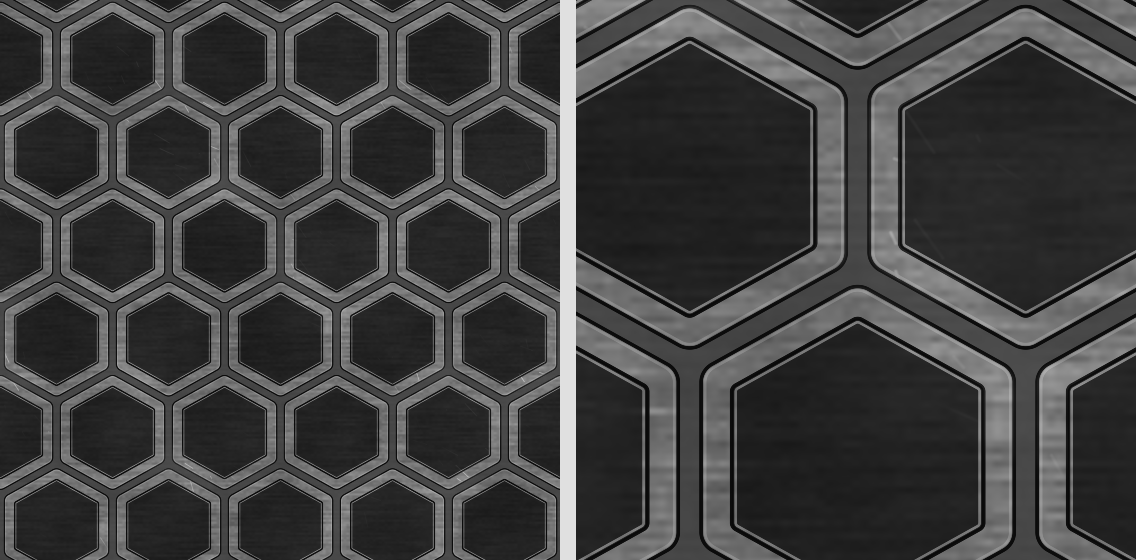
Left: the whole. Right: its middle third, enlarged.
This pattern is drawn by a WebGL 1 fragment shader. Its source:

```glsl
precision highp float;
// Seamless honeycomb of dark panels framed by brushed, scratched steel rings.

uniform vec2 u_resolution;

const float COLUMNS = 5.0;
const float ROWS = 6.0;
const float ROW_STEP = 0.8660254;             // row spacing of unit-wide hexagons
const vec2 GRID_SHIFT = vec2(0.505, 0.367);   // first centre, in columns and rows

const float GAP_TONE = 0.28;
const float RING_TONE = 0.465;
const float PANEL_TONE = 0.137;
const float GROOVE_TONE = 0.03;
const float GLINT_TONE = 0.60;

float hash(vec2 p, float seed) {
  vec3 q = fract(vec3(p.xyx + seed) * vec3(0.1031, 0.1030, 0.0973));
  q += dot(q, q.yzx + 33.33);
  return fract((q.x + q.y) * q.z);
}

// Value noise that wraps after a whole number of cells.
float wrapNoise(vec2 uv, vec2 cells, float seed) {
  vec2 g = uv * cells;
  vec2 i = floor(g);
  vec2 f = fract(g);
  f = f * f * (3.0 - 2.0 * f);
  vec2 a = mod(i, cells);
  vec2 b = mod(i + 1.0, cells);
  return mix(mix(hash(a, seed), hash(vec2(b.x, a.y), seed), f.x),
             mix(hash(vec2(a.x, b.y), seed), hash(b, seed), f.x), f.y);
}

// Layered cloudy stains, centred on zero.
float clouds(vec2 uv, float cells, float seed) {
  float sum = 0.0;
  float weight = 0.5;
  for (int i = 0; i < 5; i++) {
    sum += weight * (wrapNoise(uv, vec2(cells), seed) - 0.5);
    cells *= 2.0;
    weight *= 0.6;
    seed += 7.0;
  }
  return sum;
}

// Fine horizontal brushing, centred on zero.
float brushing(vec2 uv) {
  float fine = wrapNoise(uv, vec2(24.0, 256.0), 3.0);
  float broad = wrapNoise(uv, vec2(10.0, 110.0), 11.0);
  float grain = wrapNoise(uv, vec2(190.0, 256.0), 19.0);
  return 0.5 * fine + 0.2 * broad + 0.3 * grain - 0.5;
}

// Cellular scatter of short diagonal scratches.
float scratches(vec2 uv, float cells, float width, float seed) {
  vec2 g = uv * cells;
  float mark = 0.0;
  for (int y = -1; y <= 1; y++) {
    for (int x = -1; x <= 1; x++) {
      vec2 offset = vec2(float(x), float(y));
      vec2 id = mod(floor(g) + offset, cells);
      vec2 start = offset + vec2(hash(id, seed), hash(id, seed + 5.0));
      vec2 p = fract(g) - start;
      float angle = mix(-1.4, -0.3, hash(id, seed + 9.0));
      vec2 dir = vec2(cos(angle), sin(angle));
      float reach = 0.4 * hash(id, seed + 13.0);
      float d = length(p - dir * clamp(dot(p, dir), -reach, reach));
      float present = step(0.45, hash(id, seed + 17.0));
      mark = max(mark, present * (1.0 - smoothstep(0.0, width * cells, d)));
    }
  }
  return mark;
}

// Signed distance to a pointy-top hexagon with rounded corners.
float roundHex(vec2 p, float apothem, float radius) {
  const vec2 k = vec2(-0.8660254, 0.5);
  float r = apothem - radius;
  p = abs(p.yx);
  p -= 2.0 * min(dot(k, p), 0.0) * k;
  p -= vec2(clamp(p.x, -0.57735 * r, 0.57735 * r), r);
  return length(p) * sign(p.y) - radius;
}

float inside(float d, float px) {
  return 1.0 - smoothstep(-0.5 * px, 0.5 * px, d);
}

float line(float d, float halfWidth, float px) {
  return inside(abs(d) - halfWidth, px);
}

void main() {
  vec2 uv = gl_FragCoord.xy / u_resolution;
  float px = COLUMNS / min(u_resolution.x, u_resolution.y);

  // Nearest centre of two interleaved rectangular lattices.
  vec2 q = (uv * vec2(COLUMNS, ROWS) - GRID_SHIFT) * vec2(1.0, ROW_STEP);
  vec2 pitch = vec2(1.0, 2.0 * ROW_STEP);
  vec2 evenId = floor(q / pitch + 0.5);
  vec2 oddId = floor(q / pitch);
  vec2 evenP = q - evenId * pitch;
  vec2 oddP = q - (oddId + 0.5) * pitch;
  bool isEven = dot(evenP, evenP) < dot(oddP, oddP);
  vec2 p = isEven ? evenP : oddP;
  vec2 id = mod(isEven ? 2.0 * evenId : 2.0 * oddId + 1.0, vec2(2.0 * COLUMNS, ROWS));

  // Surface wear.
  float stain = clouds(uv, 9.0, 31.0);
  float brush = brushing(uv);
  float worn = smoothstep(0.0, 0.3, clouds(uv, 6.0, 71.0));
  float scratch = worn * scratches(uv, 26.0, 0.0018, 41.0);
  float cellTone = hash(id, 53.0) - 0.5;

  float ring = RING_TONE + 0.23 * brush + 0.19 * stain + 0.02 * cellTone + 0.2 * scratch;
  float panel = PANEL_TONE + 0.055 * brush + 0.06 * stain + 0.01 * cellTone + 0.05 * scratch;
  float glint = GLINT_TONE + 0.2 * brush + 0.2 * stain;
  float grooveDepth = 0.95 - 0.3 * worn;

  // Gap, ring, panel, then their glints and grooves.
  float outer = roundHex(p, 0.466, 0.065);
  float inner = roundHex(p, 0.375, 0.024);
  float tone = GAP_TONE + 0.04 * brush + 0.06 * stain;
  tone = mix(tone, ring, inside(outer, px));
  tone = mix(tone, glint, 0.7 * line(outer + 0.012, 0.004, px));
  tone = mix(tone, panel, inside(inner, px));
  tone = mix(tone, glint, 0.75 * line(inner + 0.012, 0.004, px));
  tone = mix(tone, GROOVE_TONE, grooveDepth * line(outer, 0.0055, px));
  tone = mix(tone, GROOVE_TONE, grooveDepth * line(inner, 0.0055, px));

  gl_FragColor = vec4(vec3(tone), 1.0);
}
```
